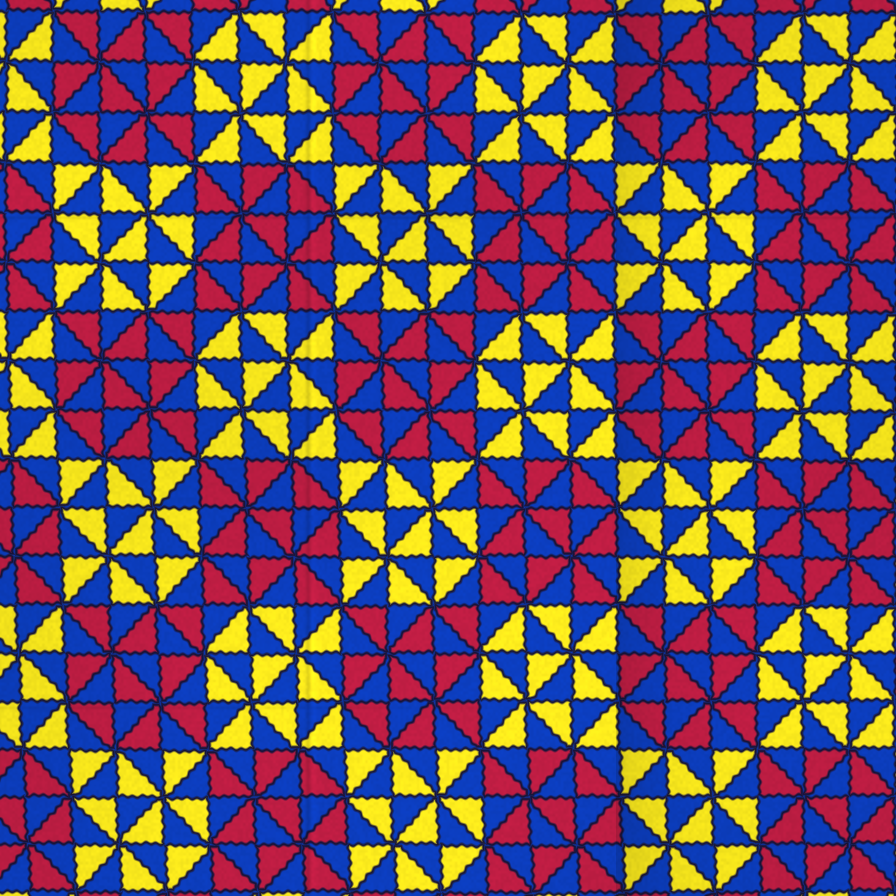
Give the GLSL for this pattern, as a Shadertoy shader.

```glsl
// Wax-print cloth: wavy right triangles turn in pinwheels on a grid, coloured in
// 3x3 blocks that alternate yellow and red over blue. Each pixel takes the nearest
// triangle's signed distance for fill and ink, then adds folds and weave.

const float TAU = 6.2831853;
const vec2 CELLS = vec2(19.12, 18.33);   // cells across and down the canvas
const vec2 ORIGIN = vec2(0.0586, 0.177); // corner of one yellow block, y down
const float BLOCK = 3.0;                 // cells per block side
const float INK_HALF_WIDTH = 0.029;      // in cells

const vec3 BLUE = vec3(0.045, 0.237, 0.735);
const vec3 RED = vec3(0.735, 0.112, 0.258);
const vec3 YELLOW = vec3(0.97, 0.905, 0.11);
const vec3 INK = vec3(0.085, 0.075, 0.21);

float hash(vec2 p) {
    vec3 q = fract(vec3(p.xyx) * 0.1031);
    q += dot(q, q.yzx + 33.33);
    return fract((q.x + q.y) * q.z);
}

float valueNoise(vec2 p) {
    vec2 i = floor(p), f = fract(p);
    f = f * f * (3.0 - 2.0 * f);
    float low = mix(hash(i), hash(i + vec2(1, 0)), f.x);
    float high = mix(hash(i + vec2(0, 1)), hash(i + vec2(1, 1)), f.x);
    return mix(low, high, f.y);
}

// Hand-cut edge: a regular ripple with a weaker uneven one.
float ripple(float t, float waves, float seed) {
    return 0.020 * sin(TAU * (waves * t + seed))
         + 0.010 * sin(TAU * (waves * 0.43 * t + seed * 7.0));
}

// Right triangle with its square corner at the origin, unit legs and blunt tips.
float wavyTriangle(vec2 p, float seed) {
    float legX = -p.x + ripple(p.y, 4.6, seed);
    float legY = -p.y + ripple(p.x, 4.6, seed + 0.37);
    float slant = (p.x + p.y - 1.0) * 0.7071 + ripple(p.x - p.y, 3.1, seed + 0.71);
    float bulge = 0.045 + 0.025 * seed;
    float tips = max(p.x, p.y) - 0.955;
    return max(max(max(legX, legY) + 0.018, slant - bulge), tips);
}

// Cell parity picks the square corner, so neighbours form pinwheels.
float cellTriangle(vec2 p, vec2 cell) {
    vec2 corner = mod(cell, 2.0).yx;
    vec2 local = mix(p - cell, 1.0 - (p - cell), corner);
    return wavyTriangle(local, hash(cell + 51.0));
}

vec3 blockColor(vec2 cell) {
    vec2 block = floor(cell / BLOCK);
    return mix(YELLOW, RED, mod(block.x + block.y, 2.0));
}

// Canvas position (y down) to grid position, with the cloth's skew and sag.
vec2 clothGrid(vec2 uv) {
    float skew = 0.028 * uv.y * uv.y * (1.0 - uv.x);
    float sag = 0.009 * sin(0.5 * TAU * uv.y);
    vec2 drift = vec2(valueNoise(uv * 5.0), valueNoise(uv * 5.0 + 40.0)) - 0.5;
    return (uv - ORIGIN - vec2(skew, sag)) * CELLS + 0.07 * drift;
}

float ridge(float offset, float width) {
    return exp(-offset * offset / (width * width));
}

// Pressed folds and broad, soft unevenness.
float foldShade(vec2 uv) {
    float shade = 0.97 + 0.07 * valueNoise(uv * 4.0 + 9.0);
    shade -= 0.12 * ridge(uv.x - 0.344, 0.003);
    shade += 0.05 * ridge(uv.x - 0.350, 0.004);
    float pastFold = uv.x - 0.687;
    shade -= 0.13 * step(0.0, pastFold) * exp(-pastFold * 22.0);
    shade -= 0.07 * ridge(uv.y - 0.243, 0.002);
    shade -= 0.05 * ridge(uv.y - 0.790, 0.002) * smoothstep(0.75, 0.3, uv.x);
    return shade;
}

void mainImage(out vec4 fragColor, in vec2 fragCoord) {
    vec2 uv = fragCoord / iResolution.xy;
    uv.y = 1.0 - uv.y;
    vec2 p = clothGrid(uv);
    vec2 home = floor(p);
    float blur = max(0.8 * CELLS.y / iResolution.y, 0.032);

    // Nearest triangle among the surrounding cells
    float nearest = 1e3;
    vec2 owner = home;
    for (int j = -1; j <= 1; j++) {
        for (int i = -1; i <= 1; i++) {
            vec2 cell = home + vec2(i, j);
            float d = cellTriangle(p, cell);
            if (d < nearest) {
                nearest = d;
                owner = cell;
            }
        }
    }

    // Fill, then ink outline
    float fill = 1.0 - smoothstep(-blur, blur, nearest);
    float ink = 1.0 - smoothstep(-blur, blur, abs(nearest) - INK_HALF_WIDTH);
    vec3 color = mix(BLUE, blockColor(owner), fill);
    color = mix(color, INK, ink);

    // Folds and fine weave
    float weave = 0.97 + 0.06 * valueNoise(uv * vec2(330.0, 300.0));
    fragColor = vec4(clamp(color * foldShade(uv) * weave, 0.0, 1.0), 1.0);
}
```
